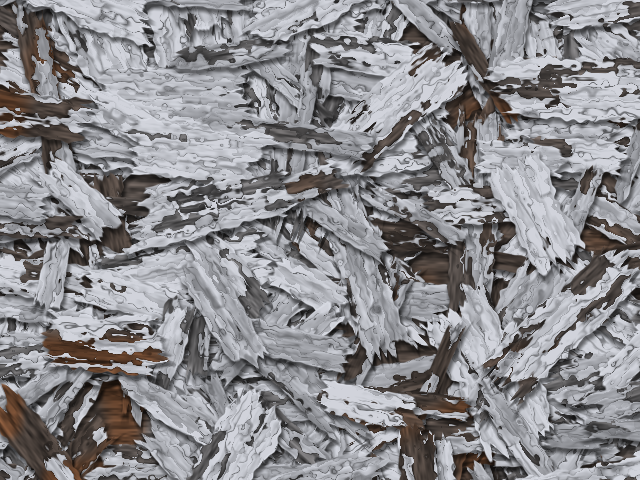
Give the GLSL for this texture, as a Shadertoy shader.

```glsl
// Weathered strand board: overlapping torn wood strands under cracked, peeling pale paint.
#define LAYERS 11
#define SMALL_CELL 0.13
#define LARGE_CELL 0.36
#define PEEL 0.24
#define SHADOW 0.52
#define SHADOW_SHIFT vec2(-0.003, 0.008)
#define EDGE 0.0018
#define PAINT vec3(0.795, 0.805, 0.835)
#define GREY_WOOD vec3(0.40, 0.395, 0.40)
#define BROWN_WOOD vec3(0.30, 0.262, 0.24)
#define RUST vec3(0.42, 0.25, 0.14)

float hash(vec2 p) {
    vec3 k = fract(p.xyx * 0.1031);
    k += dot(k, k.yzx + 33.33);
    return fract((k.x + k.y) * k.z);
}

vec2 hash2(vec2 p) { return vec2(hash(p), hash(p + 57.3)); }

float noise(vec2 p) {
    vec2 i = floor(p), f = fract(p);
    f = f * f * (3.0 - 2.0 * f);
    return mix(mix(hash(i), hash(i + vec2(1, 0)), f.x),
               mix(hash(i + vec2(0, 1)), hash(i + vec2(1, 1)), f.x), f.y);
}

// Cellular paint flakes: x = gap to the border, y = flake id, z = height across the flake
vec3 flakes(vec2 p) {
    vec2 cell = floor(p), f = fract(p);
    float nearest = 9.0, second = 9.0, id = 0.0, across = 0.0;
    for (int k = 0; k < 9; k++) {
        vec2 g = vec2(k % 3 - 1, k / 3 - 1);
        vec2 toSeed = g + hash2(cell + g) - f;
        float d = length(toSeed);
        second = min(second, max(d, nearest));
        if (d < nearest) {
            nearest = d;
            id = hash(cell + g + 19.7);
            across = -toSeed.y;
        }
    }
    return vec3(second - nearest, id, across);
}

// Signed distance to a strand with splintered ends and frayed sides
float strandDist(vec2 q, vec2 halfSize, float seed) {
    vec2 s = seed + vec2(20, 40) * step(0.0, q);
    float tear = 0.6 * noise(vec2(q.y * 45.0, s.x)) + 0.4 * noise(vec2(q.y * 150.0, s.x + 7.0));
    float fray = 0.65 * noise(vec2(q.x * 13.0, s.y)) + 0.35 * noise(vec2(q.x * 70.0, s.y + 5.0));
    vec2 e = abs(q) - halfSize + halfSize * vec2(0.42 * tear, 0.42 * fray);
    return max(e.x * 0.5, e.y);
}

// Fibres running along x
float grain(vec2 q) {
    return 0.5 * noise(q * vec2(13.0, 120.0)) + 0.5 * noise(q * vec2(50.0, 250.0));
}

vec3 woodColor(vec2 q, vec2 p, float exposure) {
    vec3 wood = mix(GREY_WOOD, BROWN_WOOD, smoothstep(0.5, 0.75, exposure));
    float rust = smoothstep(0.6, 0.85, noise(p * 8.0)) * smoothstep(0.6, 0.75, exposure);
    return mix(wood, RUST, 0.7 * rust) * (0.38 + 1.15 * grain(q));
}

vec3 strandColor(vec2 q, vec2 p, float tone, float bare, float exposure) {
    // Painted skin: flake tilt, fibres, broken cracks and hairlines
    float fibre = grain(q);
    vec2 warp = vec2(noise(q * 50.0), noise(q * vec2(75.0, 110.0) + 9.0)) - 0.5;
    vec3 flake = flakes(q * vec2(10.0, 58.0) + warp * vec2(0.8, 1.1));
    float shade = 0.89 + 0.26 * (tone - 0.5) + 0.18 * (flake.y - 0.5);
    shade = min(shade + 0.13 * flake.z + 0.28 * (fibre - 0.5), 1.03);
    float broken = smoothstep(0.35, 0.65, noise(q * vec2(22.0, 70.0) + 5.0));
    float crack = 1.0 - smoothstep(0.0, 0.24, flake.x);
    float hair = 1.0 - smoothstep(0.0, 0.09, abs(noise(q * vec2(6.0, 62.0) + 0.5 * warp) - 0.5));
    shade *= 1.0 - 0.55 * crack * broken * flake.y - 0.24 * hair * (1.0 - broken);
    // Chipped areas show wood, darkest beside the paint edge
    vec2 chipAt = q * vec2(11.0, 46.0) + 0.9 * warp;
    float chip = 0.62 * noise(chipAt + 3.0) + 0.23 * flake.y + 0.15 * fibre;
    float lip = smoothstep(bare - 0.06, bare, chip);
    vec3 wood = woodColor(q, p, exposure) * (1.0 - 0.35 * lip);
    return mix(wood, PAINT * shade, smoothstep(bare, bare + 0.04, chip));
}

void mainImage(out vec4 fragColor, in vec2 fragCoord) {
    vec2 p = fragCoord / iResolution.y;
    vec3 color = vec3(0.0);
    float open = 1.0, light = 1.0;
    // Strands from the top layer down, stopping once the view is covered
    for (int i = 0; i < LAYERS && open > 0.02; i++) {
        float layer = float(i), depth = layer / float(LAYERS);
        float size = mix(SMALL_CELL, LARGE_CELL, fract(layer * 0.618 + 0.45));
        vec2 shift = vec2(3.7, 5.3) * (layer + 1.0);
        for (int k = 0; k < 9; k++) {
            vec2 id = floor(p / size + shift) + vec2(k % 3 - 1, k / 3 - 1);
            vec2 key = id + 71.0 * layer;
            vec2 center = (id + 0.15 + 0.7 * hash2(key) - shift) * size;
            float exposure = noise(center * 4.6 + 4.0);
            if (hash(key + 11.1) > 0.82 - 0.55 * smoothstep(0.62, 0.88, exposure)) continue;
            vec2 vary = hash2(key + 23.9);
            vec2 halfSize = size * mix(vec2(0.6, 0.13), vec2(0.98, 0.34), vary);
            float turn = 2.0 * hash(key + 37.7) - 1.0;
            float angle = 1.55 * turn * sqrt(abs(turn)), c = cos(angle), s = sin(angle);
            mat2 spin = mat2(c, -s, s, c);
            vec2 q = spin * (p - center);
            if (any(greaterThan(abs(q), halfSize + 0.035))) continue;
            float seed = floor(900.0 * hash(key + 5.5));
            float d = strandDist(q, halfSize, seed);
            float cover = 1.0 - smoothstep(-EDGE, EDGE, d);
            if (cover > 0.0) {
                float bare = PEEL + 0.24 * depth + 0.3 * (vary.x - 0.5) + 0.35 * smoothstep(0.6, 0.85, exposure);
                vec3 surface = strandColor(q + seed * 0.13, p, vary.y, bare, exposure);
                color += open * cover * light * surface * (1.0 + 0.06 * smoothstep(-0.005, 0.0, d));
                open *= 1.0 - cover;
            }
            // Shadow on everything beneath
            float shadowDist = strandDist(q + spin * SHADOW_SHIFT, halfSize, seed);
            light = max(0.32, light * (1.0 - SHADOW * (1.0 - smoothstep(-0.004, 0.009, shadowDist))));
        }
    }
    // Bare board in the deepest gaps
    fragColor = vec4(color + open * light * woodColor(p, p, noise(p * 4.6 + 4.0)), 1.0);
}
```
